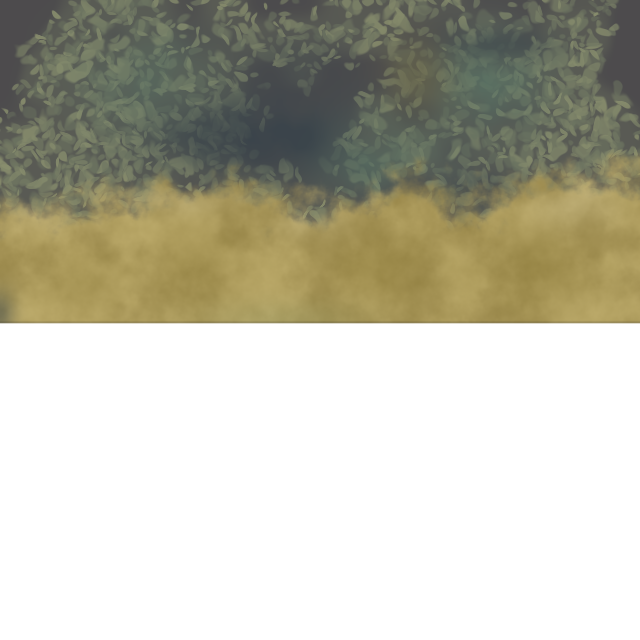
Give the GLSL for this texture, as a WebGL 2 fragment shader.

```glsl
#version 300 es
precision highp float;
// Dabbed sage foliage with teal and navy haze above a sandy band, over a blank white lower half.
uniform vec2 u_resolution;
out vec4 fragColor;

float hash(vec2 p) {
  return fract(sin(dot(p, vec2(127.1, 311.7))) * 43758.5453);
}

float noise(vec2 p) {
  vec2 i = floor(p), f = fract(p);
  f = f * f * (3.0 - 2.0 * f);
  return mix(mix(hash(i), hash(i + vec2(1, 0)), f.x),
             mix(hash(i + vec2(0, 1)), hash(i + vec2(1, 1)), f.x), f.y);
}

float fbm(vec2 p) {
  float sum = 0.0, amp = 0.5;
  for (int i = 0; i < 5; i++) {
    sum += amp * noise(p);
    p = mat2(1.6, 1.2, -1.2, 1.6) * p + 7.3;
    amp *= 0.5;
  }
  return sum;
}

// Soft elliptical glow
float blob(vec2 p, vec2 center, vec2 radius) {
  vec2 q = (p - center) / radius;
  return exp(-dot(q, q));
}

// Share of dabs that are painted at a place
float foliageDensity(vec2 p) {
  float d = 0.36 + 0.9 * (noise(p * 17.0) - 0.5);
  d += 0.4 * blob(p, vec2(0.12, 0.92), vec2(0.1, 0.1));
  d += 0.5 * blob(p, vec2(0.14, 0.77), vec2(0.16, 0.09));
  d += 0.45 * blob(p, vec2(0.9, 0.8), vec2(0.11, 0.12));
  d += 0.25 * blob(p, vec2(0.72, 0.83), vec2(0.12, 0.12));
  d -= 0.35 * blob(p, vec2(0.46, 0.85), vec2(0.13, 0.1));
  d -= 1.3 * blob(p, vec2(0.0, 1.0), vec2(0.075, 0.1));
  d -= 1.3 * blob(p, vec2(1.02, 0.93), vec2(0.06, 0.1));
  return d;
}

// Paints one layer of randomly turned leaf dabs
vec3 paintDabs(vec3 color, vec2 p, float scale, float softness) {
  vec2 cell = floor(p * scale);
  for (int y = -1; y <= 1; y++)
    for (int x = -1; x <= 1; x++) {
      vec2 id = cell + vec2(x, y), seed = id + scale;
      vec2 center = id + vec2(hash(seed), hash(seed + 19.7));
      float angle = 6.283 * hash(seed + 41.3), tone = hash(seed + 73.1);
      vec2 q = mat2(cos(angle), -sin(angle), sin(angle), cos(angle)) * (p * scale - center);
      float d = length(q * vec2(1.0, 1.3 + tone)) - mix(0.35, 0.68, hash(seed + 5.9));
      float painted = step(hash(seed + 87.0), foliageDensity(center / scale));
      vec3 sage = mix(vec3(0.41, 0.44, 0.37), vec3(0.54, 0.56, 0.43), tone);
      color = mix(color, sage, painted * (0.5 + 0.4 * tone) * smoothstep(softness, -softness, d));
    }
  return color;
}

vec3 paintFoliage(vec2 p, float cloud) {
  vec2 warped = p + 0.012 * (vec2(noise(p * 60.0), noise(p * 60.0 + 31.0)) - 0.5);
  vec3 color = mix(vec3(0.3, 0.295, 0.3), vec3(0.37, 0.38, 0.34),
                   smoothstep(0.05, 0.6, foliageDensity(p)) * 0.7);
  color = paintDabs(color, warped, 38.0, 0.16);
  color = paintDabs(color, warped, 56.0, 0.13);
  color = paintDabs(color, warped, 76.0, 0.16);

  // Coloured haze
  float teal = 0.75 * blob(p, vec2(0.76, 0.87), vec2(0.085, 0.085))
             + 0.75 * blob(p, vec2(0.59, 0.76), vec2(0.12, 0.065))
             + 0.5 * blob(p, vec2(0.24, 0.87), vec2(0.11, 0.09));
  color = mix(color, vec3(0.34, 0.44, 0.39), clamp(teal * (0.35 + cloud), 0.0, 0.85));
  color = mix(color, vec3(0.39, 0.37, 0.27), 0.6 * blob(p, vec2(0.65, 0.88), vec2(0.05, 0.06)));
  float navy = 1.1 * blob(p, vec2(0.39, 0.78), vec2(0.13, 0.055))
             + 0.45 * blob(p, vec2(0.47, 0.87), vec2(0.09, 0.07))
             + 0.6 * blob(p, vec2(0.78, 0.93), vec2(0.07, 0.025))
             + 0.6 * blob(p, vec2(0.74, 0.7), vec2(0.07, 0.035));
  return mix(color, vec3(0.22, 0.26, 0.29), clamp(navy * (0.4 + cloud), 0.0, 0.88));
}

vec3 paintSand(vec2 p, float cloud) {
  vec3 color = mix(vec3(0.63, 0.56, 0.32), vec3(0.72, 0.65, 0.4), smoothstep(0.3, 0.7, cloud));
  float dark = blob(p, vec2(0.84, 0.58), vec2(0.08, 0.07))
             + blob(p, vec2(0.6, 0.58), vec2(0.08, 0.06))
             + 0.8 * blob(p, vec2(0.31, 0.58), vec2(0.07, 0.07))
             + 0.7 * blob(p, vec2(0.13, 0.56), vec2(0.06, 0.05));
  color = mix(color, vec3(0.59, 0.52, 0.27), 0.75 * dark);
  float pale = blob(p, vec2(0.49, 0.655), vec2(0.06, 0.03))
             + blob(p, vec2(0.9, 0.68), vec2(0.07, 0.04))
             + blob(p, vec2(0.28, 0.69), vec2(0.1, 0.025))
             + 0.8 * blob(p, vec2(0.06, 0.67), vec2(0.08, 0.03));
  color = mix(color, vec3(0.74, 0.68, 0.47), pale * (0.15 + 0.8 * cloud));
  color = mix(color, vec3(0.63, 0.61, 0.39), 0.5 * blob(p, vec2(0.44, 0.5), vec2(0.12, 0.03)));
  color = mix(color, vec3(0.4, 0.4, 0.31), 0.8 * blob(p, vec2(0.0, 0.51), vec2(0.022, 0.035)));
  return color + 0.07 * (fbm(p * 45.0) - 0.5);
}

void main() {
  vec2 p = gl_FragCoord.xy / u_resolution;
  float cloud = fbm(p * 14.0 + 3.0), pixel = 1.0 / u_resolution.y;

  // Ragged sand top
  float horizon = 0.675 + 0.035 * exp(-pow((p.x - 0.31) / 0.13, 2.0))
                + 0.03 * exp(-pow((p.x - 0.62) / 0.07, 2.0)) + 0.06 * smoothstep(0.75, 0.87, p.x);
  float height = horizon - p.y + 0.13 * (fbm(p * 24.0) - 0.48);
  vec3 color = mix(paintFoliage(p, cloud), paintSand(p, cloud), smoothstep(-0.035, 0.04, height));

  // Dark lower rim, then the blank half
  color *= 1.0 - 0.2 * smoothstep(0.5, 0.495, p.y);
  color = mix(vec3(1.0), color, smoothstep(-pixel, pixel, p.y - 0.495));
  fragColor = vec4(color, 1.0);
}
```
